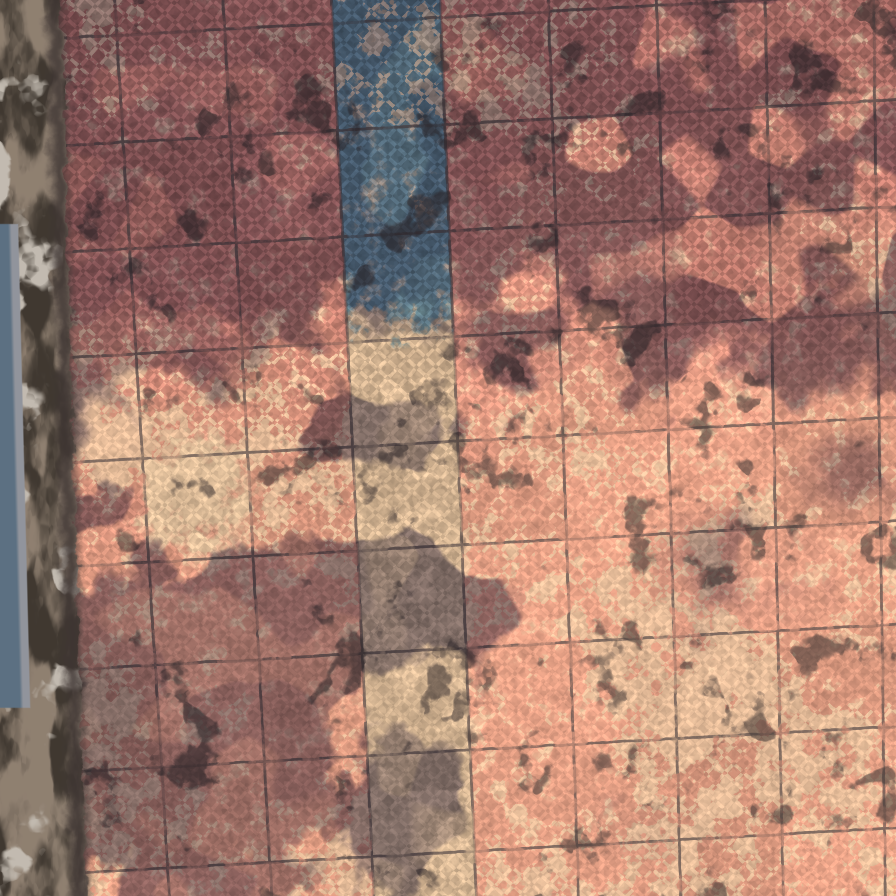
Write a Shadertoy shader that draws this texture.

```glsl
// Weathered pavement: a slightly skewed grid of red tread tiles with one painted stripe
// and a mossy wall at the left. Cellular noise drives worn paint, grime and the dappled
// leaf shade; each layer is a mask that blends colour over the one below it.

const vec3 FADED_PAINT = vec3(0.93, 0.65, 0.54);
const vec3 RED_PAINT   = vec3(0.85, 0.54, 0.48);
const vec3 BLUE_PAINT  = vec3(0.46, 0.59, 0.62);
const vec3 CONCRETE    = vec3(0.87, 0.74, 0.60);
const vec3 GRIME       = vec3(0.27, 0.23, 0.22);
const vec3 SHADE_TINT  = vec3(0.60, 0.60, 0.69);

float hash(vec2 p) {
    vec3 q = fract(vec3(p.xyx) * 0.1031);
    q += dot(q, q.yzx + 33.33);
    return fract((q.x + q.y) * q.z);
}

// Smooth cellular noise: random cell values blended by distance to jittered centres
float cellNoise(vec2 p) {
    vec2 cell = floor(p);
    float total = 0.0, weights = 0.0;
    for (int j = -1; j <= 1; j++)
    for (int i = -1; i <= 1; i++) {
        vec2 id = cell + vec2(i, j);
        vec2 d = id + vec2(hash(id), hash(id + 57.0)) - p;
        float w = exp(-8.0 * dot(d, d));
        total += w * hash(id + 113.0);
        weights += w;
    }
    return total / weights;
}

float layeredNoise(vec2 p) {
    float sum = 0.0, gain = 0.5;
    for (int i = 0; i < 4; i++) {
        sum += gain * cellNoise(p);
        p = mat2(1.6, 1.2, -1.2, 1.6) * p + 11.0;
        gain *= 0.5;
    }
    return sum / 0.9375;
}

// Soft ellipse: 1 at the centre, 0 at the rim, negative outside
float patchField(vec2 p, vec2 centre, vec2 radius) {
    return 1.0 - length((p - centre) / radius);
}

// Raised bars alternating between the two diagonals
float treadBars(vec2 q, float blur) {
    vec2 id = floor(q), f = fract(q) - 0.5;
    float turn = mod(id.x + id.y, 2.0) * 2.0 - 1.0;
    vec2 r = abs(vec2(f.x + turn * f.y, f.x - turn * f.y)) * 0.7071;
    float d = max(r.x - 0.50, r.y - 0.19);
    return 1.0 - smoothstep(-blur, blur, d);
}

float jointLine(float g, float width, float blur) {
    float d = abs(fract(g + 0.5) - 0.5);
    return 1.0 - smoothstep(width, width + blur, d);
}

// Tile coordinates with mild perspective; p runs downward from the top left
vec2 tileCoords(vec2 p) {
    float v = p.y + 0.055 * (p.x - 0.61) - 0.013;
    return vec2((p.x - mix(0.128, 0.189, p.y)) / mix(0.121, 0.1142, p.y),
                v / (0.1205 - 0.0042 * v));
}

// Foliage shade: broad canopy above, leafy clumps below, round spots of light
float leafShade(vec2 p) {
    float rough = layeredNoise(p * 13.0 + 3.0) - 0.5;
    float edge = 0.37 + 0.5 * (p.x - 0.5) * (p.x - 0.5);
    float canopy = (edge - p.y) * 7.0 + rough * 2.6;
    float clump = patchField(p, vec2(0.19, 0.82), vec2(0.25, 0.24)) * 2.2;
    clump = max(clump, patchField(p, vec2(0.45, 0.69), vec2(0.10, 0.09)) * 1.3);
    clump = max(clump, patchField(p, vec2(0.45, 0.91), vec2(0.07, 0.11)) * 1.5);
    clump = max(clump, patchField(p, vec2(0.43, 0.48), vec2(0.07, 0.04)));
    float leaves = smoothstep(-0.10, 0.22, clump + rough * 2.4);
    float soft = patchField(p, vec2(0.82, 0.64), vec2(0.11, 0.09));
    soft = max(soft, patchField(p, vec2(0.71, 0.92), vec2(0.10, 0.05)));
    soft = max(soft, patchField(p, vec2(0.96, 0.52), vec2(0.09, 0.07)));
    float shade = max(smoothstep(-0.3, 0.4, canopy), leaves);
    shade = max(shade, 0.75 * smoothstep(0.0, 0.7, soft + rough));
    float opening = smoothstep(0.42, 0.62, p.x) * smoothstep(0.0, 0.3, p.y + 0.12);
    float spots = smoothstep(0.56, 0.76, cellNoise(p * 17.0 + 5.0));
    return shade * (1.0 - spots * mix(0.25, 0.85, opening));
}

vec3 wallColour(vec2 p, float px) {
    float stain = layeredNoise(p * vec2(32.0, 13.0));
    vec3 c = mix(vec3(0.25, 0.22, 0.19), vec3(0.56, 0.50, 0.44), smoothstep(0.3, 0.65, stain));
    c = mix(c, vec3(0.76, 0.73, 0.69), smoothstep(0.60, 0.72, layeredNoise(p * 18.0 + 40.0)));
    vec2 panel = abs(p - vec2(0.0, 0.52)) - vec2(0.014 + 0.025 * p.y, 0.27);
    float inside = 1.0 - smoothstep(-px, px, max(panel.x, panel.y));
    float rim = smoothstep(-0.012, -0.007, panel.x);
    return mix(c, mix(vec3(0.36, 0.44, 0.51), vec3(0.57, 0.58, 0.61), rim), inside);
}

void mainImage(out vec4 fragColor, in vec2 fragCoord) {
    float px = 1.0 / iResolution.y;
    vec2 p = fragCoord / iResolution.xy;
    p.y = 1.0 - p.y;
    float broad = layeredNoise(p * 7.0 + 20.0);
    float fine = layeredNoise(p * 58.0);
    float grain = cellNoise(p * 230.0) - 0.5;
    vec2 g = tileCoords(p + (fine - 0.5) * 0.002);
    float bars = treadBars(g * 11.0, 60.0 * px);

    // Paint, fading down the floor, with a tint for each tile
    float tint = hash(floor(g) + 7.0);
    float fade = smoothstep(0.15, 0.60, p.y + (broad - 0.5) * 0.4 + 0.25 * (p.x - 0.5));
    vec3 c = mix(RED_PAINT, FADED_PAINT, fade) * mix(0.93, 1.04, tint);
    float stripe = smoothstep(2.0 - 9.0 * px, 2.0 + 9.0 * px, g.x)
                 * (1.0 - smoothstep(3.0 - 9.0 * px, 3.0 + 9.0 * px, g.x));
    float blueLeft = 1.0 - smoothstep(0.34, 0.37, p.y + (fine - 0.5) * 0.08);
    c = mix(c, mix(CONCRETE * 0.94, BLUE_PAINT, blueLeft), stripe);

    // Worn paint: concrete shows first on the raised bars
    float wear = broad * 0.6 + fine * 0.55 + 0.13 * smoothstep(0.2, 0.6, p.y) - 0.08;
    float bare = max(patchField(p, vec2(0.22, 0.55), vec2(0.10, 0.09)), 0.0);
    float flakes = smoothstep(0.63, 0.69, wear + (bars - 0.5) * 0.09);
    c = mix(c, CONCRETE, max(flakes * 0.8, smoothstep(0.05, 0.5, bare + fine - 0.5)));
    c *= 1.0 + (bars - 0.45) * mix(0.20, 0.09, fade) + grain * 0.13 + (fine - 0.5) * 0.22;

    // Joints and grime
    float joint = max(jointLine(g.x, 0.008, 10.0 * px), jointLine(g.y, 0.008, 10.0 * px));
    c = mix(c, GRIME * 1.4, joint * mix(0.25, 0.75, smoothstep(0.35, 0.6, fine)));
    c = mix(c, GRIME, 0.6 * smoothstep(0.68, 0.80, layeredNoise(p * 24.0 + 71.0)));
    c *= mix(vec3(1.0), SHADE_TINT, leafShade(p));

    // Wall, and the dark seam where it meets the floor
    float wallEdge = 0.068 + 0.028 * p.y + (fine - 0.5) * 0.012;
    float seam = smoothstep(0.018, 0.0, abs(p.x - wallEdge + 0.007));
    c = mix(wallColour(p, px), c, smoothstep(-px, px, p.x - wallEdge));
    c = mix(c, GRIME * 0.9, seam * 0.8);
    fragColor = vec4(clamp(c, 0.0, 1.0), 1.0);
}
```
